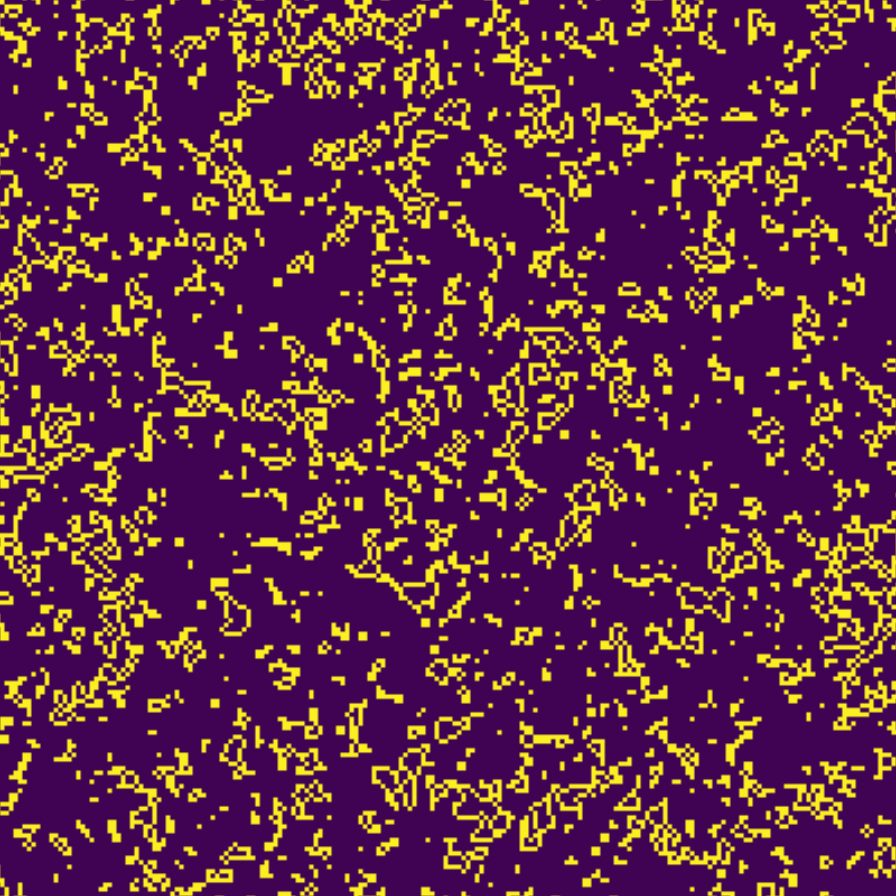
This texture is drawn by a WebGL 1 fragment shader. Its source:

```glsl
precision highp float;

// Tiny yellow rings, dots and broken outlines on a dark purple ground.
// A coarse grid of cells holds thresholded noise; only the cells on the inner
// rim of each blob are lit, and neighbouring cells are blended softly.

uniform vec2 u_resolution;

const vec3 GROUND = vec3(0.25, 0.01, 0.33);
const vec3 RIM = vec3(0.98, 0.94, 0.13);
const float CELLS = 200.0;        // cells across the canvas
const float SOFTNESS = 0.5;       // width of a blended edge, in cells
const float THRESHOLD = 0.594;    // higher gives fewer blobs
const float CLUSTER_SIZE = 6.0;   // size of the clusters, in cells
const float CLUSTER_GAIN = 0.35;  // strength of the clustering
const vec2 CLUSTER_AXIS = vec2(0.8, 0.6);

float hash(vec2 p) {
  vec3 q = fract(p.xyx * 0.1031);
  q += dot(q, q.yzx + 33.33);
  return fract((q.x + q.y) * q.z);
}

float valueNoise(vec2 p) {
  vec2 i = floor(p);
  vec2 f = fract(p);
  f = f * f * (3.0 - 2.0 * f);
  float low = mix(hash(i), hash(i + vec2(1.0, 0.0)), f.x);
  float high = mix(hash(i + vec2(0.0, 1.0)), hash(i + vec2(1.0, 1.0)), f.x);
  return mix(low, high, f.y);
}

// Cell noise smoothed with a 1-2-1 kernel in both directions
float grain(vec2 cell) {
  float sum = 0.0;
  for (int y = -1; y <= 1; y++) {
    for (int x = -1; x <= 1; x++) {
      vec2 offset = vec2(float(x), float(y));
      vec2 weight = 2.0 - abs(offset);
      sum += weight.x * weight.y * hash(cell + offset + 71.0);
    }
  }
  return sum / 16.0;
}

// 1 inside a blob, 0 outside
float blob(vec2 cell) {
  vec2 turned = vec2(dot(cell, CLUSTER_AXIS),
                     dot(cell, vec2(-CLUSTER_AXIS.y, CLUSTER_AXIS.x)));
  float cluster = valueNoise(turned / CLUSTER_SIZE + 307.0) - 0.5;
  return step(THRESHOLD, grain(cell) + CLUSTER_GAIN * cluster);
}

// A blob cell is lit when any of its four neighbours lies outside
float rim(vec2 cell) {
  float enclosed = blob(cell + vec2(1.0, 0.0)) * blob(cell - vec2(1.0, 0.0))
                 * blob(cell + vec2(0.0, 1.0)) * blob(cell - vec2(0.0, 1.0));
  return blob(cell) * (1.0 - enclosed);
}

void main() {
  float side = min(u_resolution.x, u_resolution.y);
  vec2 position = gl_FragCoord.xy / side * CELLS - 0.5;
  vec2 cell = floor(position);

  // Blend the four nearest cells across a narrow band at their borders
  float softness = clamp(CELLS / side, SOFTNESS, 1.0);
  vec2 blend = clamp((fract(position) - 0.5) / softness + 0.5, 0.0, 1.0);
  float low = mix(rim(cell), rim(cell + vec2(1.0, 0.0)), blend.x);
  float high = mix(rim(cell + vec2(0.0, 1.0)), rim(cell + vec2(1.0, 1.0)), blend.x);

  gl_FragColor = vec4(mix(GROUND, RIM, mix(low, high, blend.y)), 1.0);
}
```
